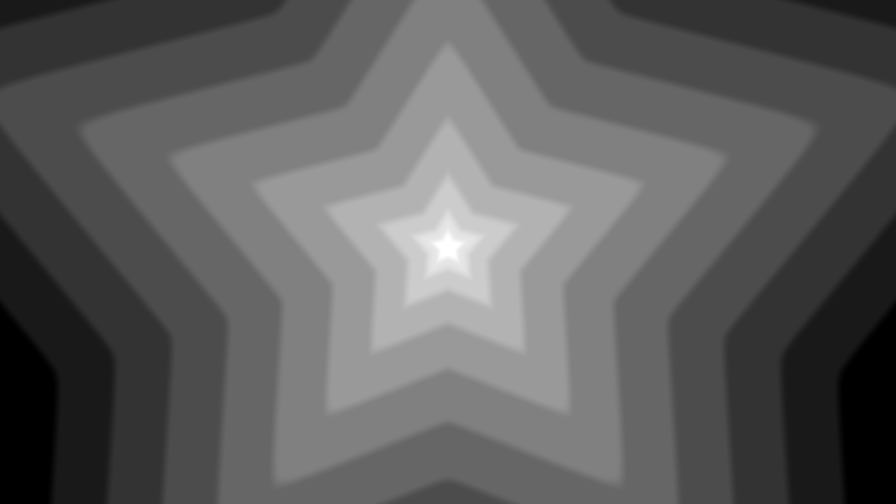
This background is drawn by a Shadertoy shader. Its source:

```glsl
// Nested soft-cornered grey stars, stepping from a white core to black corners.

#define CENTER_OFFSET vec2(0.0, 0.009) // from the middle, in canvas heights
#define POINTS 5.0
#define CORNER_SHARPNESS 0.992         // 1.0 gives pointed corners
#define EDGE_SLOPE 1.59                // larger values deepen the notches
#define NOTCH_SCALE 1.725              // makes the size equal the notch radius
#define CORE_TIGHTNESS 7.2             // crowding of the bands near the core
#define BAND_RATE 1.154
#define BAND_SHIFT 2.21
#define EDGE_BLUR 0.012                // half width, in canvas heights
#define SHADE_STEPS 10.0

// Size of the star passing through p, measured at its notches.
float starSize(vec2 p) {
    float angle = atan(p.x, p.y + 1e-6);
    float folded = acos(CORNER_SHARPNESS * cos(POINTS * angle)) / POINTS;
    return length(p) * (cos(folded) + EDGE_SLOPE * sin(folded)) / NOTCH_SCALE;
}

// Staircase rising by one at each integer, with softened risers.
float softFloor(float x, float halfWidth) {
    float riser = floor(x + 0.5);
    return riser - 1.0 + smoothstep(-halfWidth, halfWidth, x - riser);
}

void mainImage(out vec4 fragColor, in vec2 fragCoord) {
    vec2 p = (fragCoord - 0.5 * iResolution.xy) / iResolution.y - CENTER_OFFSET;

    // Bands are evenly spaced far out and tighten toward the core.
    float size = max(starSize(p), 1e-4);
    float growth = exp(CORE_TIGHTNESS * size);
    float band = max(BAND_SHIFT + BAND_RATE * log(growth - 1.0), -0.5);

    // Convert the blur from canvas units to band units.
    float bandSlope = BAND_RATE * CORE_TIGHTNESS * growth / (growth - 1.0);
    float blur = min(EDGE_BLUR * bandSlope, 0.5);

    float shade = 1.0 - (softFloor(band, blur) + 1.0) / SHADE_STEPS;
    fragColor = vec4(vec3(clamp(shade, 0.0, 1.0)), 1.0);
}
```
